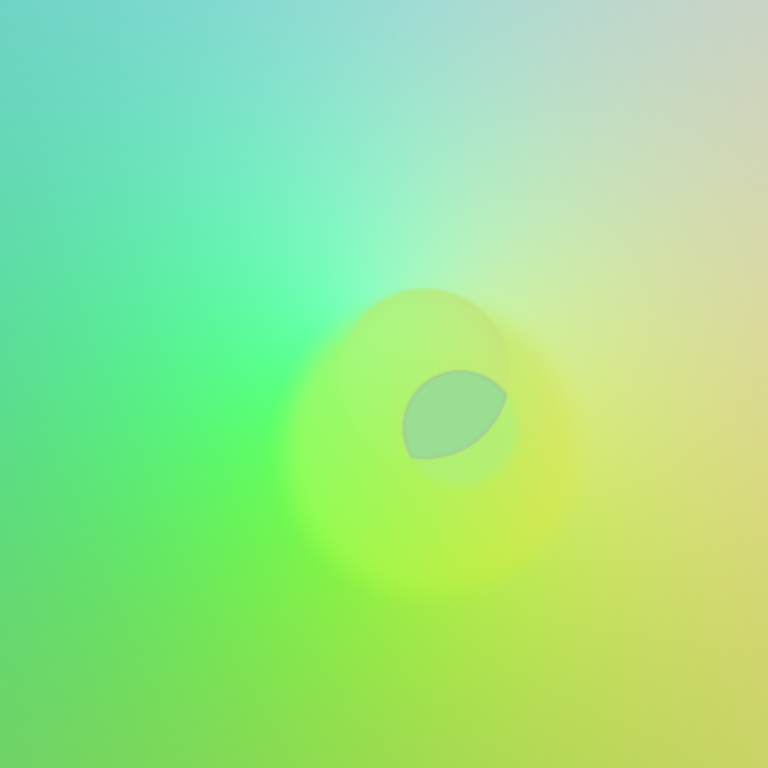
This background is drawn by a WebGL 1 fragment shader. Its source:

```glsl
precision highp float;
// Soft hue wheel of pastel green, aqua and sand, with a blurred disc and two overlapping circles.
uniform vec2 u_resolution;

const vec2 WHEEL_CENTER = vec2(0.5, 0.5);
const vec2 DISC_CENTER = vec2(0.56, 0.418);
const vec2 UPPER_CENTER = vec2(0.553, 0.513);
const vec2 LOWER_CENTER = vec2(0.599, 0.443);
const float UPPER_RADIUS = 0.111;
const float LOWER_RADIUS = 0.075;

const vec3 MINT = vec3(0.68, 0.94, 0.48);
const vec3 LEAF = vec3(0.60, 0.87, 0.57);
const vec3 LEAF_RIM = vec3(0.65, 0.81, 0.56);

float hash(vec2 p) {
  return fract(sin(dot(p, vec2(127.1, 311.7))) * 43758.5453);
}

float circle(vec2 p, vec2 center, float radius) {
  return length(p - center) - radius;
}

// Coverage of a shape from its signed distance, with a given edge softness
float cover(float dist, float soft) {
  return 1.0 - smoothstep(-soft, soft, dist);
}

// Red follows the horizontal direction, blue the vertical one; green swells inward
vec3 hueWheel(vec2 p) {
  float r2 = dot(p, p);
  vec2 dir = p / sqrt(r2 + 0.003);
  float inner = exp(-6.0 * r2);
  vec3 color = vec3(0.615 + 0.25 * dir.x, 0.82, 0.59 + 0.26 * dir.y);
  return color + inner * vec3(-0.04, 0.18 - 0.03 * dir.x, -0.09);
}

// Lime that warms to the right and pales upward
vec3 discColor(vec2 p) {
  return vec3(0.57 + 0.8 * (p.x - 0.4),
              0.99 - 0.25 * (p.x - 0.4),
              0.43 + 0.6 * (p.y - 0.5));
}

vec3 upperColor(vec2 p) {
  return vec3(0.67 + 0.7 * (p.x - 0.5),
              0.97 - 0.35 * (p.x - 0.5),
              0.43 + 0.6 * (p.y - 0.45));
}

void main() {
  vec2 uv = gl_FragCoord.xy / u_resolution;
  vec3 color = hueWheel(uv - WHEEL_CENTER);

  // Large blurred disc
  float disc = circle(uv, DISC_CENTER, 0.19);
  color = mix(color, discColor(uv), cover(disc, 0.028));

  // Upper circle, with a faint darker rim along its top
  float upper = circle(uv, UPPER_CENTER, UPPER_RADIUS);
  float topSide = smoothstep(0.42, 0.6, uv.y);
  vec3 upperTint = upperColor(uv);
  upperTint -= vec3(0.0, 0.03, 0.02) * topSide * exp(upper * 70.0);
  color = mix(color, upperTint, cover(upper, 0.004) * mix(0.4, 1.0, topSide));

  // Lower circle, fading toward its far edge
  float lower = circle(uv, LOWER_CENTER, LOWER_RADIUS);
  color = mix(color, MINT, 0.7 * cover(lower, 0.012));

  // Leaf where both circles overlap, outlined in grey
  float leaf = max(upper, lower);
  vec3 leafTint = mix(LEAF, LEAF_RIM, smoothstep(-0.007, 0.0, leaf));
  color = mix(color, leafTint, cover(leaf, 0.0025));

  // Tiny dither against banding
  color += (hash(uv * 91.0) - 0.5) / 255.0;
  gl_FragColor = vec4(color, 1.0);
}
```
